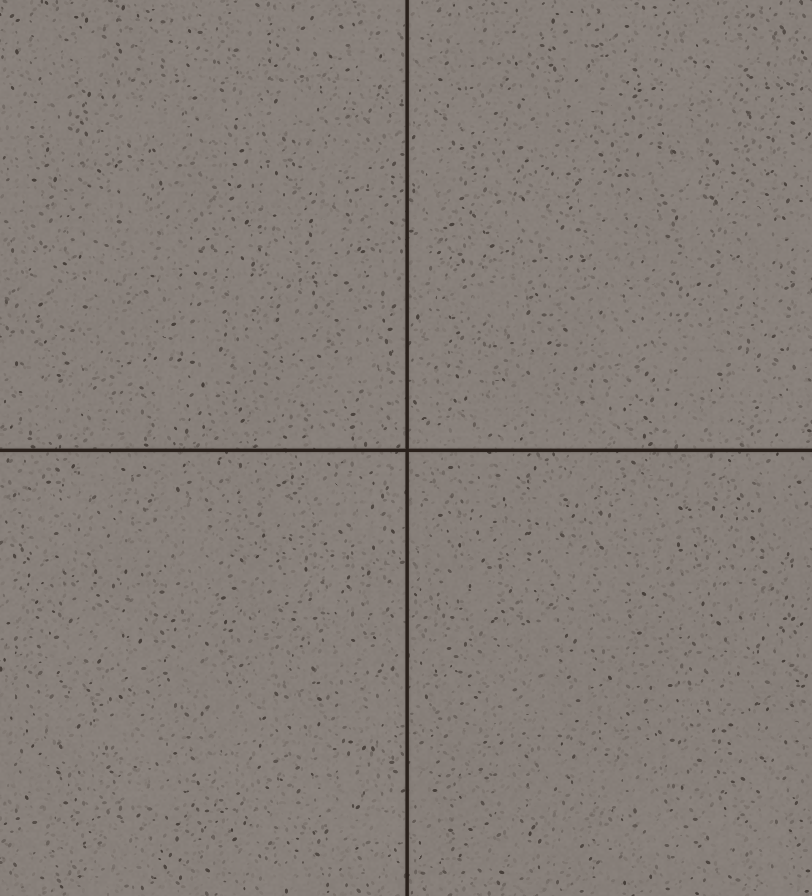
Write a Shadertoy shader that draws this texture.

```glsl
// Four speckled grey-brown stone tiles, two by two, with thin dark joints.

float hash(vec2 p) {
    return fract(sin(dot(p, vec2(127.1, 311.7))) * 43758.5453);
}

float noise(vec2 p) {
    vec2 i = floor(p), f = fract(p);
    f = f * f * (3.0 - 2.0 * f);
    return mix(mix(hash(i), hash(i + vec2(1, 0)), f.x),
               mix(hash(i + vec2(0, 1)), hash(i + vec2(1, 1)), f.x), f.y);
}

// Strength of the irregular flecks scattered one per cell, 0 where there are none
float flecks(vec2 p, float cell, float density, float seed) {
    float px = 1.0 / iResolution.y, cover = 0.0;
    vec2 home = floor(p / cell);
    for (int y = -1; y <= 1; y++)
    for (int x = -1; x <= 1; x++) {
        vec2 id = home + vec2(x, y);
        vec2 key = id + seed;
        if (hash(key + 3.7) > density) continue;
        vec2 centre = (id + vec2(hash(key), hash(key + 17.3))) * cell;
        float angle = 6.2832 * hash(key + 29.1);
        float c = cos(angle), s = sin(angle);
        vec2 d = mat2(c, s, -s, c) * (p - centre) * vec2(0.8, 1.25);
        float radius = mix(0.0011, 0.0024, hash(key + 41.9));
        float tone = hash(key + 53.3);
        float shape = 1.0 - smoothstep(-0.6 * px, 0.6 * px, length(d) - radius);
        cover = max(cover, shape * mix(0.22, 1.0, tone * tone));
    }
    return cover;
}

void mainImage(out vec4 fragColor, in vec2 fragCoord) {
    vec2 p = fragCoord / iResolution.y;
    float px = 1.0 / iResolution.y;
    vec2 crossing = vec2(0.5014 * iResolution.x / iResolution.y, 0.4974);
    vec2 tile = step(crossing, p);

    // Stone body: fine grain and a slight tone shift per tile
    vec3 col = vec3(0.532, 0.502, 0.480);
    col += 0.006 * (hash(tile + 5.0) - 0.5);
    col += 0.022 * (noise(p * 330.0) - 0.5);
    col += 0.008 * (noise(p * 14.0) - 0.5);

    // Faint flecks, then sharper dark ones that gather in loose drifts
    float seed = 31.0 * tile.x + 67.0 * tile.y;
    float drift = noise(p * 18.0 + seed);
    col = mix(col, vec3(0.44, 0.405, 0.38), 0.6 * flecks(p, 0.0075, 0.5, seed + 90.0));
    col = mix(col, vec3(0.23, 0.20, 0.18), 0.85 * flecks(p, 0.0095, 0.3 + 0.3 * drift, seed));

    // Joints with a narrow soft shade along the tile edges
    vec2 away = abs(p - crossing);
    float edge = min(away.x, away.y) - 0.0019;
    col *= 1.0 - 0.12 * exp(-max(edge, 0.0) / 0.0012);
    col = mix(vec3(0.165, 0.130, 0.108), col, smoothstep(-0.6 * px, 0.6 * px, edge));

    fragColor = vec4(col, 1.0);
}
```
